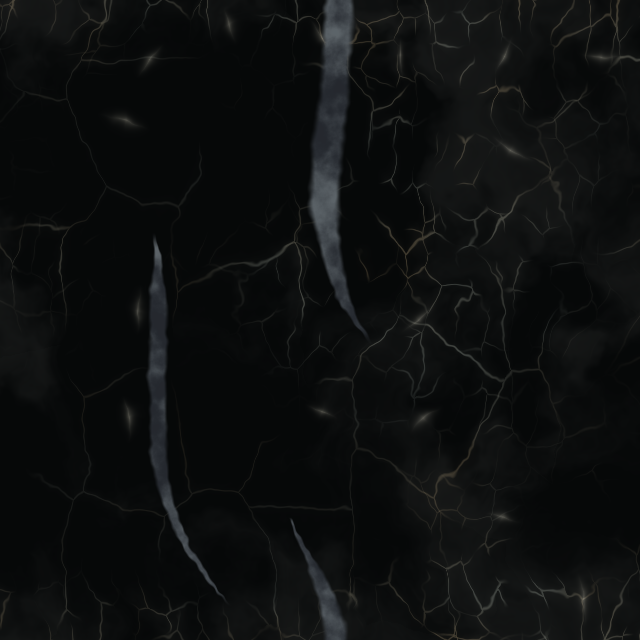
Reproduce this texture procedurally as a WebGL 2 fragment shader.

```glsl
#version 300 es
precision highp float;
// Black marble: faint clouds, thin jagged cracks and a few broad blue-grey veins.

uniform vec2 u_resolution;
out vec4 fragColor;

float hash(vec2 p) {
    return fract(sin(dot(p, vec2(127.1, 311.7))) * 43758.5453);
}

vec2 hash2(vec2 p) {
    return vec2(hash(p), hash(p + 19.7));
}

float noise(vec2 p) {
    vec2 i = floor(p), f = fract(p);
    f = f * f * (3.0 - 2.0 * f);
    float low = mix(hash(i), hash(i + vec2(1, 0)), f.x);
    float high = mix(hash(i + vec2(0, 1)), hash(i + vec2(1, 1)), f.x);
    return mix(low, high, f.y);
}

float fbm(vec2 p) {
    float sum = 0.0, amp = 0.516;
    for (int i = 0; i < 5; i++) {
        sum += amp * noise(p);
        p = mat2(1.6, 1.2, -1.2, 1.6) * p + 7.3;
        amp *= 0.5;
    }
    return sum;
}

float bell(float x, float center, float width) {
    float d = (x - center) / width;
    return exp(-d * d);
}

// Distance to the nearest cell border (x, canvas units) and a random cell tone (y)
vec2 cells(vec2 p, vec2 freq) {
    p *= freq;
    vec2 base = floor(p), nearA = vec2(9.0), nearB = vec2(9.0);
    float tone = 0.0;
    for (int y = -1; y <= 1; y++) {
        for (int x = -1; x <= 1; x++) {
            vec2 id = base + vec2(x, y);
            vec2 r = id + 0.1 + 0.8 * hash2(id) - p;
            if (dot(r, r) < dot(nearA, nearA)) {
                nearB = nearA;
                nearA = r;
                tone = hash(id + 5.1);
            } else if (dot(r, r) < dot(nearB, nearB)) {
                nearB = r;
            }
        }
    }
    float border = dot(0.5 * (nearA + nearB), normalize(nearB - nearA));
    return vec2(border * 2.0 / (freq.x + freq.y), tone);
}

// How strongly the stone is fractured at p
float fractured(vec2 p) {
    float rim = bell(min(p.y, 1.0 - p.y), 0.0, 0.08);
    float column = bell(p.x, 0.7, 0.14);
    float band = bell(p.y, 0.58, 0.07);
    float amount = 0.9 * fbm(p * 4.0 + 3.0) + 0.4 * rim + 0.33 * column + 0.2 * band;
    return smoothstep(0.36, 0.92, amount);
}

float crackLine(float d, float width, float pixel) {
    return 1.0 - smoothstep(0.0, width + pixel, d) + 0.16 * exp(-d / 0.006);
}

// Broad vein from top to bottom; head and tail set where it reaches and loses full width
float broadVein(vec2 p, vec2 top, vec2 bottom, float bend, float width, float head, float tail) {
    vec2 span = bottom - top;
    float t = (p.y - top.y) / span.y;
    float center = top.x + span.x * t + bend * t * t * (1.0 - t);
    float slope = (span.x + bend * t * (2.0 - 3.0 * t)) / span.y;
    float d = abs(p.x - center) / sqrt(1.0 + slope * slope);
    float w = width * smoothstep(-0.05, head, t) * (1.0 - smoothstep(tail, 1.05, t));
    float ends = smoothstep(-0.02, 0.03, t) * (1.0 - smoothstep(0.96, 1.02, t));
    return ends * (1.0 - smoothstep(w * 0.65, w + 0.003, d));
}

// Sparse short tapered streaks, each kept inside its own grid cell
float flecks(vec2 p, float freq) {
    vec2 id = floor(p * freq);
    vec2 f = fract(p * freq) - 0.5 - 0.36 * (hash2(id) - 0.5);
    float angle = 3.14 * hash(id + 2.9);
    float along = dot(f, vec2(cos(angle), sin(angle)));
    float across = dot(f, vec2(-sin(angle), cos(angle)));
    float taper = max(0.0, 1.0 - abs(along) / 0.28);
    return step(0.72, hash(id + 8.3)) * taper * taper * exp(-abs(across) / 0.03);
}

void main() {
    vec2 p = gl_FragCoord.xy / u_resolution;
    float pixel = 1.0 / u_resolution.y;
    vec2 warp = vec2(fbm(p * 7.0), fbm(p * 7.0 + 31.0)) - 0.5;
    vec2 q = p + 0.11 * warp;
    float density = fractured(p);

    // Clouded black ground
    vec2 coarse = cells(q, vec2(7.0, 4.5));
    vec2 fine = cells(q + 0.4, vec2(21.0, 15.0));
    float cloud = fbm(p * vec2(5.0, 4.0) + 2.0 * warp + 11.0);
    cloud += 0.16 * (density - 0.4) + 0.08 * (coarse.y - 0.5);
    vec3 color = mix(vec3(0.023, 0.030, 0.031), vec3(0.080, 0.086, 0.085), smoothstep(0.38, 0.82, cloud));

    // Thin broken cracks
    float gaps = smoothstep(0.32, 0.72, noise(p * 11.0 + 4.0));
    float fineGaps = smoothstep(0.3, 0.75, noise(p * 26.0 + 9.0));
    float cracks = crackLine(coarse.x, 0.0012, pixel) * gaps * (0.3 + 0.7 * density);
    cracks += crackLine(fine.x, 0.0008, pixel) * fineGaps * density * 0.75;
    vec3 crackColor = mix(vec3(0.25, 0.21, 0.15), vec3(0.25, 0.27, 0.26), noise(p * 14.0));
    color += crackColor * min(cracks, 1.0) * 0.85;
    color += vec3(0.30, 0.29, 0.26) * flecks(p + 0.05 * warp, 7.0);

    // Broad mottled veins
    vec2 v = p + 0.022 * warp + 0.004 * (noise(p * 75.0) - 0.5);
    float veins = broadVein(v, vec2(0.525, 1.03), vec2(0.573, 0.465), -0.33, 0.023, 0.03, 0.6);
    veins = max(veins, broadVein(v, vec2(0.242, 0.63), vec2(0.35, 0.062), -0.38, 0.014, 0.22, 0.5));
    veins = max(veins, broadVein(v, vec2(0.455, 0.185), vec2(0.522, -0.02), 0.1, 0.018, 0.9, 1.04));
    float mottle = smoothstep(0.25, 0.8, 0.6 * fbm(p * 38.0) + 0.4 * noise(p * 16.0));
    vec3 veinColor = mix(vec3(0.15, 0.165, 0.19), vec3(0.38, 0.41, 0.43), mottle);
    color = mix(color, veinColor, veins * 0.95);

    fragColor = vec4(color, 1.0);
}
```
